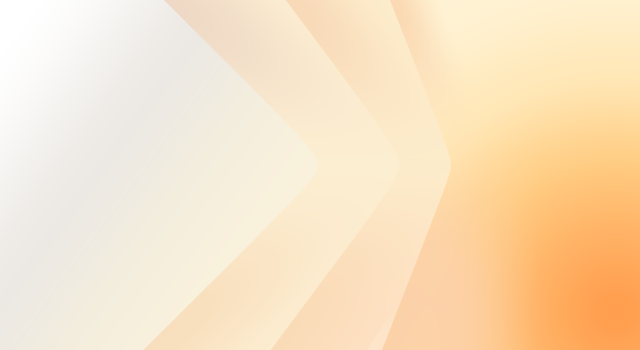
This background is drawn by a Shadertoy shader. Its source:

```glsl
const float TIP_HEIGHT = 0.529;

// Signed horizontal offset from a rounded chevron; negative is inside.
float chevron(vec2 p, float tipX, float slope, float rounding) {
    float dy = p.y - TIP_HEIGHT;
    return p.x - tipX + slope * sqrt(dy * dy + rounding * rounding);
}

float coverage(float offset, float slope, float pixel) {
    float d = offset / sqrt(1.0 + slope * slope);
    return 1.0 - smoothstep(-pixel, pixel, d);
}

// Soft shade beside an edge, fading toward the chevron tip.
vec3 shade(vec3 base, vec3 upper, vec3 lower, vec2 p, float offset, float width) {
    float away = smoothstep(0.0, 0.47, abs(p.y - TIP_HEIGHT));
    float fade = 1.0 - smoothstep(0.0, width, offset);
    vec3 tint = mix(lower, upper, step(TIP_HEIGHT, p.y));
    return mix(base, tint, away * fade);
}

// Warm radial glow with a rosy left flank.
vec3 glow(vec2 p, vec2 center) {
    float d = length(p - center);
    vec3 color = mix(vec3(1.0, 0.62, 0.31), vec3(1.0, 0.72, 0.42), smoothstep(0.0, 0.32, d));
    color = mix(color, vec3(1.0, 0.80, 0.51), smoothstep(0.23, 0.47, d));
    color = mix(color, vec3(1.0, 0.90, 0.70), smoothstep(0.38, 0.70, d));
    color = mix(color, vec3(1.0, 0.95, 0.83), smoothstep(0.58, 1.0, d));
    float flank = 1.0 - smoothstep(1.27, 1.58, p.x);
    float low = 1.0 - smoothstep(0.12, 0.65, p.y);
    return mix(color, vec3(0.99, 0.82, 0.67), 0.9 * flank * low);
}

// White to pearl grey to cream along a diagonal.
vec3 pearl(vec2 p) {
    float t = dot(vec2(p.x, 1.0 - p.y), vec2(0.805, 0.593));
    vec3 color = mix(vec3(1.0), vec3(0.926, 0.912, 0.893), smoothstep(0.06, 0.54, t));
    color = mix(color, vec3(0.955, 0.930, 0.870), smoothstep(0.50, 0.78, t));
    return mix(color, vec3(0.975, 0.945, 0.862), smoothstep(0.70, 1.0, t));
}

void mainImage(out vec4 fragColor, in vec2 fragCoord) {
    // Height is one; x is anchored to a fixed-width layout.
    vec2 p = fragCoord / iResolution.xy * vec2(1.8286, 1.0);
    float pixel = 0.8 / iResolution.y;

    float inner = chevron(p, 0.945, 1.01, 0.036);
    float middle = chevron(p, 1.171, 0.75, 0.040);
    float outer = chevron(p, 1.298, 0.39, 0.026);

    // Glowing backdrop
    vec3 color = glow(p, vec2(1.76, 0.107));
    color = shade(color, vec3(0.98, 0.85, 0.70), vec3(0.985, 0.82, 0.66), p, outer, 0.16);

    // Outer panel with a faint corner facet
    vec3 panel = mix(vec3(0.993, 0.88, 0.76), vec3(0.99, 0.925, 0.795), smoothstep(0.05, 0.6, p.y));
    panel = shade(panel, vec3(0.972, 0.85, 0.72), vec3(0.98, 0.86, 0.72), p, middle, 0.29);
    float facet = coverage(1.048 + 0.66 * p.y - p.x, 0.66, pixel);
    facet *= 1.0 - smoothstep(0.04, 0.13, p.y);
    panel = mix(panel, vec3(0.995, 0.91, 0.81), 0.6 * facet);
    color = mix(color, panel, coverage(outer, 0.39, pixel));

    // Middle panel
    panel = vec3(0.99, 0.932, 0.82);
    panel = shade(panel, vec3(0.935, 0.85, 0.775), vec3(0.972, 0.872, 0.74), p, inner, 0.42);
    color = mix(color, panel, coverage(middle, 0.75, pixel));

    // Inner panel
    color = mix(color, pearl(p), coverage(inner, 1.01, pixel));
    fragColor = vec4(color, 1.0);
}
```
